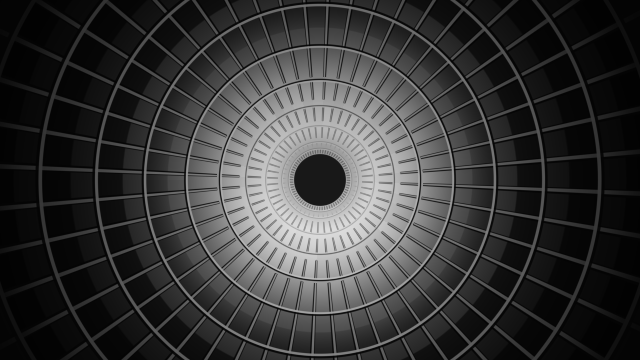
Write a WebGL 2 fragment shader that draws this background.

```glsl
#version 300 es
precision highp float;

uniform vec2 u_resolution;
out vec4 outColor;

// Layout, in canvas heights
const int RINGS = 11;
const float RADII[RINGS] = float[](
    0.086, 0.104, 0.148, 0.203, 0.275, 0.370, 0.486, 0.621, 0.777, 0.938, 1.120);
const float HOLE_RADIUS = 0.072;
const float SPOKES = 48.0;
const float SPOKE_PHASE = 0.34;    // in spoke spacings
const float SPOKE_WIDTH = 0.055;   // half width, in spoke spacings
const float GAP_WIDTH = 0.105;     // half width including the dark edges
const float RAIL_WIDTH = 0.0055;   // half width per unit radius
const float RIM_TEETH = 72.0;

// Light
const float WALL_LIGHT = 0.82;
const float WALL_REACH = 0.345;
const float RAIL_LIGHT = 0.80;
const float RAIL_REACH = 0.68;
const float TILT = 0.09;           // extra light on the lower side
const float CELL_VARIATION = 0.10;
const float HOLE_TONE = 0.095;
const float GAP_TONE = 0.015;
const float TAU = 6.2831853;

float hash(vec2 p) {
    return fract(sin(dot(p, vec2(127.1, 311.7))) * 43758.5453);
}

// Soft-edged band around zero
float band(float d, float halfWidth, float soft) {
    return 1.0 - smoothstep(halfWidth - soft, halfWidth + soft, abs(d));
}

float wallLight(float r) {
    float falloff = WALL_LIGHT / (1.0 + pow(r / WALL_REACH, 4.0));
    return falloff * mix(0.8, 1.0, smoothstep(0.08, 0.15, r));
}

float railLight(float r) {
    float q = r / RAIL_REACH;
    return RAIL_LIGHT * exp(-q * q) * (1.0 - 0.6 * smoothstep(0.78, 1.0, r));
}

void main() {
    vec2 p = (gl_FragCoord.xy - 0.5 * u_resolution) / u_resolution.y;
    float pixel = 1.0 / u_resolution.y;
    float soft = 0.75 * pixel;
    float r = max(length(p), 0.001);
    float turn = atan(p.y, p.x) / TAU;

    // Ring that holds this point
    float inner = HOLE_RADIUS;
    float outer = RADII[0];
    int ring = 0;
    for (int i = 0; i < RINGS - 1; i++) {
        if (r > RADII[i]) {
            inner = RADII[i];
            outer = RADII[i + 1];
            ring = i + 1;
        }
    }
    float depth = (r - inner) / (outer - inner);
    float contrast = smoothstep(0.10, 0.29, r);

    // Recessed panels, lighter toward the centre
    float slot = turn * SPOKES + SPOKE_PHASE;
    float cell = mod(floor(slot + 0.5), SPOKES);
    float across = fract(slot + 0.5) - 0.5;
    float tone = wallLight(r);
    float step0 = smoothstep(0.44, 0.48, depth);
    float recess = smoothstep(0.36, 0.55, r);
    tone *= 1.0 + recess * mix(0.3, -0.45, step0);
    float variation = hash(vec2(floor(slot), float(ring))) - 0.5;
    tone *= 1.0 + CELL_VARIATION * variation * contrast;

    // Radial bars with dark edges; short fins near the centre
    float spacing = TAU * r / SPOKES;
    float spokeSoft = soft / spacing;
    float finStart = 0.30 * (1.0 - smoothstep(0.27, 0.30, r));
    float fin = smoothstep(finStart - 0.05, finStart + 0.03, depth);
    float gap = band(across, GAP_WIDTH, spokeSoft) * fin;
    float bar = band(across - 0.015, SPOKE_WIDTH, spokeSoft) * fin;
    float spokeTone = railLight(r) * (0.74 + 0.04 * hash(vec2(cell, 7.0)));
    float visible = smoothstep(0.09, 0.12, r);
    tone = mix(tone, GAP_TONE, gap * visible * mix(0.35, 0.9, contrast));
    tone = mix(tone, spokeTone, bar * visible);

    // Concentric rails, each with a shadow on its outer side
    for (int i = 0; i < RINGS; i++) {
        float radius = RADII[i];
        float halfWidth = RAIL_WIDTH * radius + 0.0008;
        float weight = smoothstep(0.12, 0.30, radius);
        float shadow = band(r - radius - 1.7 * halfWidth, halfWidth, soft);
        float rail = band(r - radius, halfWidth, soft);
        tone = mix(tone, GAP_TONE, shadow * mix(0.18, 0.9, weight));
        tone = mix(tone, railLight(radius), rail * mix(0.5, 0.95, weight));
    }

    // Toothed rim around the opening
    float toothSoft = soft * RIM_TEETH / (TAU * r);
    float tooth = band(fract(turn * RIM_TEETH + 8.0 * r) - 0.5, 0.22, toothSoft);
    float rim = band(r - 0.079, 0.005, soft);
    tone = mix(tone, 0.36, tooth * rim * 0.8);

    // Lower side is brighter, the opening stays flat
    tone *= 1.0 - TILT * p.y / r;
    float hole = 1.0 - smoothstep(HOLE_RADIUS - soft, HOLE_RADIUS + soft, r);
    tone = mix(tone, HOLE_TONE, hole);

    outColor = vec4(vec3(clamp(tone, 0.0, 1.0)), 1.0);
}
```
